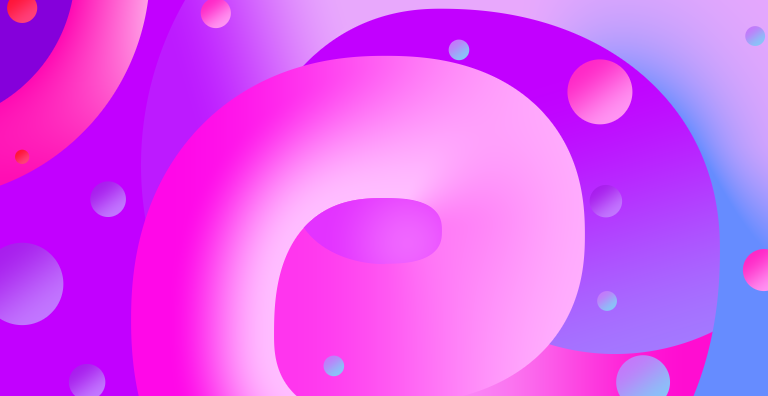
Write a Shadertoy shader that draws this background.

```glsl
// Abstract background: a glossy pink loop over violet discs, with floating balls.

// Shapes, in canvas heights. Egg radii are left, right, down, up.
const float AXIS = 0.972;
const vec2 LOOP_LEFT_C = vec2(AXIS, 0.192), LOOP_RIGHT_C = vec2(AXIS, 0.407);
const vec4 LOOP_LEFT_R = vec4(0.641, 0.641, 0.667, 0.667);
const vec4 LOOP_RIGHT_R = vec4(0.505, 0.505, 0.429, 0.452);
const vec2 SLOT_C = vec2(AXIS, 0.154), HOLE_C = vec2(AXIS, 0.417), FLOOR_C = vec2(AXIS, 0.495);
const vec4 SLOT_R = vec4(0.280, 0.280, 0.215, 0.346);
const vec4 HOLE_R = vec4(0.144, 0.144, 0.083, 0.083);
const vec4 FLOOR_R = vec4(0.227, 0.227, 0.162, 0.162);
const vec2 DISC_C = vec2(1.111, 0.369);
const vec4 DISC_R = vec4(0.505, 0.707, 0.795, 0.609);
const vec3 BAND = vec3(1.192, 0.583, 0.836);    // centre, radius
const vec3 WEDGE = vec3(1.553, 0.674, 0.568);   // centre, radius
const vec4 CORNER = vec4(-0.202, 1.076, 0.392, 0.581); // centre, inner and outer radius

// Colours
const vec3 PURPLE = vec3(0.76, 0.0, 1.0), LILAC = vec3(0.91, 0.66, 0.99);
const vec3 PERIWINKLE = vec3(0.64, 0.48, 1.0), BLUE = vec3(0.40, 0.55, 1.0);
const vec3 HOT = vec3(1.0, 0.03, 0.91), BLUSH = vec3(1.0, 0.74, 1.0);
const vec3 ROSE = vec3(1.0, 0.04, 0.70), SHELL = vec3(1.0, 0.62, 0.90);
const vec3 INDIGO = vec3(0.52, 0.0, 0.86);

// Balls: centre and radius, grouped as red, pink, violet, sky
const int BALL_COUNT = 14;
const vec3 BALLS[BALL_COUNT] = vec3[BALL_COUNT](
    vec3(0.056, 0.980, 0.038), vec3(0.056, 0.604, 0.018),
    vec3(0.545, 0.967, 0.038), vec3(1.515, 0.768, 0.082), vec3(1.929, 0.318, 0.053),
    vec3(0.273, 0.497, 0.045), vec3(0.056, 0.283, 0.104), vec3(0.220, 0.035, 0.046),
    vec3(1.530, 0.492, 0.041),
    vec3(1.159, 0.874, 0.026), vec3(0.843, 0.076, 0.026), vec3(1.533, 0.240, 0.025),
    vec3(1.624, 0.035, 0.068), vec3(1.907, 0.909, 0.025));
const vec2 BALL_LIGHT = vec2(0.6, -0.8);

// Radial distance to a superellipse with its own radius on each side
float egg(vec2 p, vec2 centre, vec4 radii, float power) {
    vec2 q = p - centre;
    vec2 r = vec2(q.x < 0.0 ? radii.x : radii.y, q.y < 0.0 ? radii.z : radii.w);
    vec2 e = pow(abs(q) / r, vec2(power));
    float k = max(pow(e.x + e.y, 1.0 / power), 1e-3);
    return length(q) * (1.0 - 1.0 / k);
}

// Antialiased coverage of a signed distance
float cover(float d) {
    return clamp(0.5 - d * iResolution.y, 0.0, 1.0);
}

vec3 backdrop(vec2 p) {
    // Violet field and the soft band at upper left
    vec2 q = p - BAND.xy;
    float band = length(vec2(min(q.x, 0.0), q.y)) - BAND.z;
    float sweep = smoothstep(0.38, 0.88, p.x + 0.3 * (p.y - 1.0));
    vec3 col = mix(PURPLE, mix(vec3(0.74, 0.1, 1.0), LILAC, sweep), cover(band));

    // Pale outer ring, turning blue along the disc and downwards
    float disc = egg(p, DISC_C, DISC_R, 2.15);
    float blue = smoothstep(1.3, 1.8, p.x) * exp(-max(disc, 0.0) / 0.1)
               + 1.0 - smoothstep(0.2, 0.65, p.y);
    float ringSide = (0.934 - p.x - 0.92 * (1.0 - p.y)) / 1.36;
    col = mix(col, mix(LILAC, BLUE, min(blue, 1.0)), cover(max(band, ringSide)));

    // Disc with the pink wedge at its foot
    float fade = smoothstep(0.6, 1.45, 0.3 * p.x + 1.0 - p.y);
    vec3 discCol = mix(PURPLE, PERIWINKLE, fade);
    float wedge = max(WEDGE.z - length(p - WEDGE.xy), p.y - 0.3);
    vec3 wedgeCol = mix(vec3(0.98, 0.52, 0.96), vec3(1.0, 0.05, 0.82), smoothstep(1.15, 1.75, p.x));
    col = mix(col, mix(discCol, wedgeCol, cover(wedge)), cover(disc));

    // Ring in the upper left corner
    float d = length(p - CORNER.xy);
    float t = clamp((d - CORNER.z) / (CORNER.w - CORNER.z), 0.0, 1.0);
    vec3 ringCol = mix(ROSE, SHELL, t * smoothstep(0.5, 1.0, p.y));
    col = mix(col, ringCol, cover(d - CORNER.w));
    return mix(col, INDIGO, cover(d - CORNER.z));
}

vec3 addLoop(vec3 col, vec2 p) {
    bool left = p.x < AXIS;
    float outer = left ? egg(p, LOOP_LEFT_C, LOOP_LEFT_R, 2.2) : egg(p, LOOP_RIGHT_C, LOOP_RIGHT_R, 2.3);
    float inner = left ? egg(p, SLOT_C, SLOT_R, 2.5) : egg(p, HOLE_C, HOLE_R, 2.6);
    float hole = left ? max(inner, egg(p, FLOOR_C, FLOOR_R, 2.0)) : inner;

    // Arch glow runs across the tube; the front part blends in around the hole
    vec2 q = p - HOLE_C;
    float turn = left ? 0.0 : atan(q.x, q.y) / 3.14159;
    float along = smoothstep(0.4, 1.45, p.x);
    float across = max(inner, 0.0) / max(max(inner, 0.0) - outer, 1e-3);
    float innerGlow = mix(1.0, 0.65, smoothstep(0.15, 0.5, turn));
    float arch = mix(innerGlow, 0.9 * along, smoothstep(0.0, mix(0.75, 1.15, along), across));
    float front = mix(0.25, 0.95, smoothstep(0.7, 1.5, p.x));
    float frontMask = left ? cover(inner) : smoothstep(0.2, 1.0, turn);
    vec3 tube = mix(HOT, BLUSH, mix(arch, front, frontMask));

    float spot = 1.0 - smoothstep(0.0, 0.22, length(p - vec2(1.03, 0.386)));
    vec3 holeCol = mix(vec3(0.89, 0.2, 1.0), vec3(0.94, 0.4, 1.0), spot);
    return mix(col, mix(tube, holeCol, cover(hole)), cover(outer));
}

vec3 addBalls(vec3 col, vec2 p) {
    for (int i = 0; i < BALL_COUNT; i++) {
        vec3 dark = vec3(1.0, 0.08, 0.22), light = vec3(1.0, 0.25, 0.48);
        if (i > 1) { dark = vec3(1.0, 0.16, 0.78); light = vec3(1.0, 0.58, 0.95); }
        if (i > 4) { dark = vec3(0.66, 0.12, 0.93); light = vec3(0.76, 0.46, 1.0); }
        if (i > 8) { dark = vec3(0.76, 0.48, 0.98); light = vec3(0.54, 0.76, 0.97); }
        vec2 q = p - BALLS[i].xy;
        float shade = smoothstep(-1.0, 1.0, dot(q, BALL_LIGHT) / BALLS[i].z);
        col = mix(col, mix(dark, light, shade), cover(length(q) - BALLS[i].z));
    }
    return col;
}

void mainImage(out vec4 fragColor, in vec2 fragCoord) {
    vec2 p = fragCoord / iResolution.y;
    fragColor = vec4(addBalls(addLoop(backdrop(p), p), p), 1.0);
}
```
